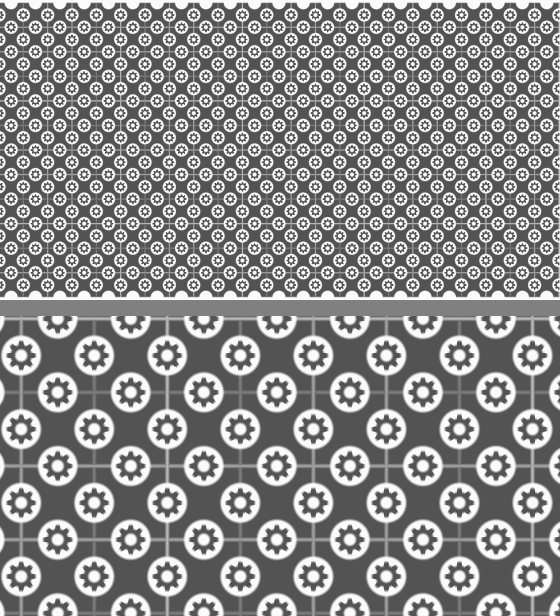
Top, the full canvas; bottom, a detail of the centre.
A WebGL 2 fragment shader for this pattern:

```glsl
#version 300 es
precision highp float;
// Staggered white discs with dark cogwheels on charcoal, joined by fine grid lines.

uniform vec2 u_resolution;
out vec4 fragColor;

// Filled coverage of a signed distance, softened by the given width.
float fill(float dist, float soft) {
    return 1.0 - smoothstep(-soft, soft, dist);
}

// Thin line at distance zero, with a strength that beats from line to line.
float hairline(float dist, float index, float soft) {
    float beat = 0.5 - 0.5 * cos(6.2832 * (0.6 * index + 0.1));
    return (1.0 - smoothstep(0.0, 0.02 + soft, abs(dist))) * mix(0.2, 0.6, beat);
}

// Signed distance to a cog with eight blunt teeth and a round hole.
float cog(vec2 p) {
    float r = length(p);
    float teeth = clamp(1.8 * cos(8.0 * atan(p.y, p.x + 1e-5)), -1.0, 1.0);
    return max(r - 0.172 - 0.026 * teeth, 0.082 - r);
}

void main() {
    // One unit is one repeat: 23 across, 12 down between the white margins.
    vec2 uv = gl_FragCoord.xy / u_resolution;
    vec2 q = uv * vec2(23.0, 12.22) - vec2(0.457, 0.11);
    float soft = 0.8 * max(23.0 / u_resolution.x, 0.03);

    // Nearest disc of two interleaved lattices.
    vec2 cornerCell = round(q);
    vec2 centerCell = floor(q) + 0.5;
    vec2 toCorner = q - cornerCell;
    vec2 toCenter = q - centerCell;
    bool isCorner = dot(toCorner, toCorner) < dot(toCenter, toCenter);
    vec2 local = isCorner ? toCorner : toCenter;

    vec3 charcoal = vec3(0.325);
    vec3 white = vec3(0.985);

    // Grid lines cross in the gaps between discs.
    float lines = max(hairline(toCenter.x, centerCell.x - 0.5, soft),
                      hairline(toCorner.y, 12.0 - cornerCell.y, soft));
    vec3 color = mix(charcoal, white, lines);

    // Discs, with cogs left out of the scalloped top and bottom rows.
    color = mix(color, white, fill(length(local) - 0.27, soft));
    bool isScallop = isCorner && (cornerCell.y < 0.5 || cornerCell.y > 11.5);
    if (!isScallop) color = mix(color, charcoal, fill(cog(local), soft));

    // White margins above, below and at the right.
    float margin = max(max(-q.y, q.y - 12.0), q.x - 22.52);
    color = mix(color, white, smoothstep(-soft, soft, margin));

    fragColor = vec4(color, 1.0);
}
```
